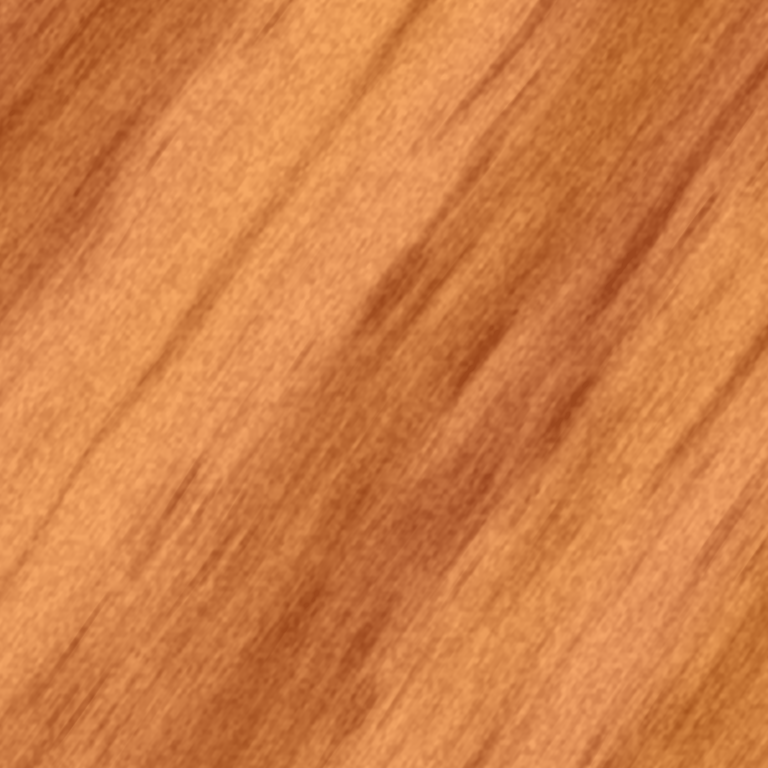
This texture is drawn by a WebGL 2 fragment shader. Its source:

```glsl
#version 300 es
precision highp float;

#define GRAIN_ANGLE 0.96
#define BAND_PERIOD 0.62
#define BAND_CENTRE 0.18
#define BAND_DEPTH 0.23
#define BASE_TONE 0.73
#define STREAK_DEPTH 0.27
#define FLECK_DEPTH 0.42
#define SEAM_DEPTH 0.45
#define MOTTLE_DEPTH 0.11
#define DARK_WOOD vec3(0.62, 0.29, 0.105)
#define LIGHT_WOOD vec3(0.93, 0.62, 0.365)

uniform vec2 u_resolution;
out vec4 fragColor;

const float TAU = 6.2831853;

float hash(vec2 cell) {
    uvec2 q = uvec2(ivec2(cell)) * uvec2(1597u, 3571u);
    uint n = (q.x ^ (q.y << 7)) * 27183u + q.y;
    n = (n ^ (n >> 15)) * 73693u;
    n = (n ^ (n >> 13)) * 31891u;
    n ^= n >> 16;
    return float(n & 65535u) / 65535.0;
}

// Smooth value noise from 0 to 1
float noise(vec2 p) {
    vec2 cell = floor(p);
    vec2 f = p - cell;
    f = f * f * f * (f * (f * 6.0 - 15.0) + 10.0);
    float low = mix(hash(cell), hash(cell + vec2(1, 0)), f.x);
    float high = mix(hash(cell + vec2(0, 1)), hash(cell + vec2(1, 1)), f.x);
    return mix(low, high, f.y);
}

float signedNoise(vec2 p) {
    return 2.0 * noise(p) - 1.0;
}

// Stretched octaves: x runs across the grain, y along it
float streaks(vec2 grain) {
    vec2 frequency = vec2(9.0, 1.1);
    float amplitude = 0.9;
    float sum = 0.0;
    for (int i = 0; i < 5; i++) {
        sum += amplitude * signedNoise(grain * frequency + float(i) * 17.3);
        frequency *= vec2(2.1, 1.9);
        amplitude *= 0.8;
    }
    return sum;
}

// Short dark dashes at two sizes
float flecks(vec2 grain) {
    float coarse = noise(grain * vec2(38.0, 5.0) + 41.0);
    float fine = noise(grain * vec2(85.0, 9.0) + 73.0);
    return smoothstep(0.62, 0.95, coarse) + 0.7 * smoothstep(0.62, 0.95, fine);
}

// Thin resin line in the middle of each pale band
float seam(vec2 grain) {
    float phase = (grain.x - BAND_CENTRE) / BAND_PERIOD;
    float gap = abs(fract(phase) - 0.5) * BAND_PERIOD;
    float width = mix(0.003, 0.017, noise(vec2(floor(phase) * 9.0, grain.y * 2.6)));
    float strength = smoothstep(0.1, 0.5, noise(vec2(floor(phase) * 5.0 + 3.0, grain.y * 3.2)));
    return strength * exp(-gap * gap / (width * width));
}

// Rolls off the highlights so pale wood keeps its grain
float softShoulder(float tone) {
    float excess = max(tone - 0.75, 0.0);
    return min(tone, 0.75) + 0.25 * (1.0 - exp(-excess / 0.25));
}

void main() {
    vec2 uv = gl_FragCoord.xy / u_resolution;
    vec2 along = vec2(cos(GRAIN_ANGLE), sin(GRAIN_ANGLE));
    vec2 grain = vec2(dot(uv, vec2(along.y, -along.x)), dot(uv, along));

    // Gentle bending of the fibres
    vec2 bent = grain;
    bent.x += 0.022 * signedNoise(grain * vec2(2.0, 1.6) + 5.0);
    bent.x += 0.006 * signedNoise(grain * vec2(8.0, 5.0) + 29.0);

    // Broad bands, sharper on one side
    float phase = TAU * (bent.x - BAND_CENTRE) / BAND_PERIOD;
    float band = cos(phase - 0.4 * cos(phase));
    band = 2.0 * smoothstep(-0.9, 0.9, band) - 1.0;
    float edge = 1.0 - band * band;

    // Tone from the layers of grain
    float tone = BASE_TONE - BAND_DEPTH * band;
    tone += STREAK_DEPTH * mix(0.85, 1.05, edge) * streaks(bent);
    tone -= FLECK_DEPTH * mix(0.35, 1.0, edge) * flecks(bent);
    tone -= SEAM_DEPTH * seam(bent);
    tone = softShoulder(tone);

    // Soft pores and mottling
    tone += MOTTLE_DEPTH * signedNoise(grain * vec2(210.0, 85.0));
    tone += MOTTLE_DEPTH * signedNoise(uv * 150.0 + 11.0);
    tone = clamp(tone, 0.0, 1.1);

    // Slight drift between rosy and golden wood
    vec3 color = mix(DARK_WOOD, LIGHT_WOOD, tone);
    float warmth = signedNoise(bent * vec2(7.0, 1.5) + 57.0);
    color += warmth * vec3(0.004, 0.008, -0.022);
    fragColor = vec4(color, 1.0);
}
```
